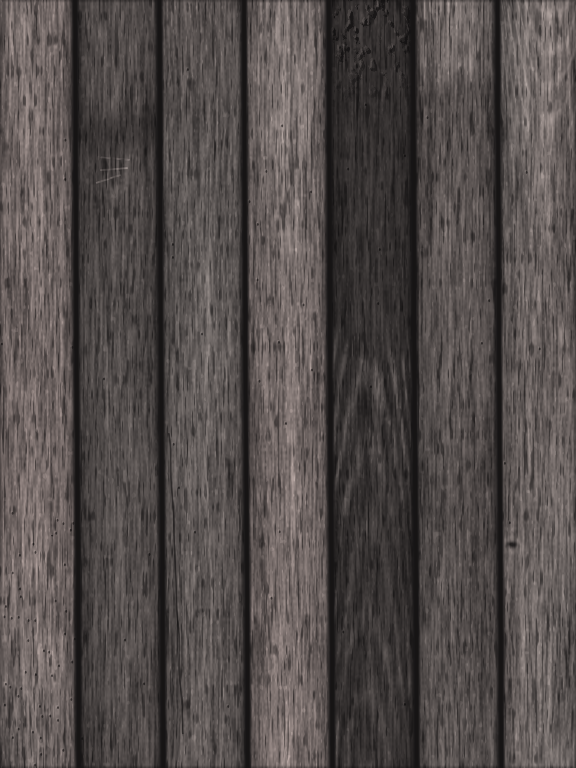
Write a Shadertoy shader that draws this texture.

```glsl
float hash(vec2 p) {
    vec3 q = fract(vec3(p.xyx) * vec3(0.1031, 0.1030, 0.0973));
    q += dot(q, q.yzx + 33.33);
    return fract((q.x + q.y) * q.z);
}

float noise(vec2 p) {
    vec2 i = floor(p), f = fract(p);
    f = f * f * (3.0 - 2.0 * f);
    return mix(mix(hash(i), hash(i + vec2(1, 0)), f.x),
               mix(hash(i + vec2(0, 1)), hash(i + vec2(1, 1)), f.x), f.y);
}

float fbm(vec2 p) {
    float sum = 0.0, amp = 0.5;
    for (int i = 0; i < 4; i++) {
        sum += amp * noise(p);
        p = p * 2.03 + 17.1;
        amp *= 0.5;
    }
    return sum / 0.9375;
}

// Soft stroke between two points
float stroke(vec2 p, vec2 a, vec2 b, float width) {
    vec2 pa = p - a, ba = b - a;
    float d = length(pa - ba * clamp(dot(pa, ba) / dot(ba, ba), 0.0, 1.0));
    return 1.0 - smoothstep(width * 0.3, width + 0.5 / iResolution.x, d);
}

// Nested arches of flat-sawn grain
float arches(vec2 p, vec2 centre, float bend, float freq) {
    vec2 d = p - centre;
    d.x += 0.012 * (fbm(p * vec2(14.0, 7.0)) - 0.5);
    float rings = d.y + bend * d.x * d.x + 0.05 * fbm(p * vec2(24.0, 6.0));
    return 0.5 + 0.5 * cos(rings * freq);
}

// Scattered round pits: x is the dark hollow, y the lit rim
vec2 pits(vec2 p, float cells, float density) {
    vec2 g = p * cells, id = floor(g);
    vec2 d = fract(g) - 0.2 - 0.6 * vec2(hash(id + 3.0), hash(id + 8.0));
    float on = step(1.0 - density, hash(id + 21.0));
    return on * vec2(1.0 - smoothstep(0.05, 0.19, length(d)),
                     1.0 - smoothstep(0.05, 0.2, length(d - vec2(-0.14, 0.1))));
}

void mainImage(out vec4 fragColor, in vec2 fragCoord) {
    vec2 p = fragCoord / iResolution.x;
    float top = iResolution.y / iResolution.x;

    // Seven slightly leaning planks
    float pitch = 0.1467;
    float lean = 0.008 * (p.y / top - 0.5) + 0.002 * (noise(vec2(p.y * 3.0, 4.0)) - 0.5);
    float across = (p.x + lean + 0.0125) / pitch;
    float id = floor(across), f = fract(across);
    float tones[7] = float[7](0.405, 0.285, 0.35, 0.415, 0.21, 0.325, 0.385);
    float tone = tones[int(clamp(id, 0.0, 6.0))];
    vec2 w = p + vec2(0.0, id * 5.3);
    w.x += 0.005 * (noise(w * vec2(9.0, 4.0)) - 0.5);

    // Broad weathering, then long fibres, fine fibres and pores
    float light = 1.0 + 0.32 * (fbm(w * vec2(12.0, 3.0)) - 0.5);
    light += 0.38 * (fbm(w * vec2(110.0, 3.5)) - 0.5);
    light += 0.42 * (noise(w * vec2(290.0, 11.0)) - 0.5);
    light += 0.40 * (noise(w * vec2(370.0, 40.0) + 50.0) - 0.5);
    light += 0.18 * (noise(w * vec2(400.0, 190.0)) - 0.5);
    float pore = smoothstep(0.66, 0.92, noise(w * vec2(320.0, 38.0) + 90.0));
    light *= 1.0 - 0.38 * pore;
    float fleck = smoothstep(0.78, 0.95, noise(w * vec2(300.0, 75.0) + 140.0));
    light += 0.2 * fleck;

    // Arched grain on the darkest plank and at the top right
    if (id == 4.0) {
        float patchy = smoothstep(0.3, 0.6, fbm(p * vec2(9.0, 6.0) + 3.0));
        float low = 1.0 - smoothstep(0.7, 0.82, p.y);
        float ring = pow(arches(p, vec2(0.638, 0.725), 75.0, 44.0), 2.0);
        light *= 0.9 + low * (0.2 + 0.5 * patchy) * ring;
        float rough = smoothstep(0.56, 0.68, fbm(p * vec2(100.0, 65.0)));
        float spread = smoothstep(top - 0.24, top - 0.05, p.y);
        light *= 1.0 - 0.6 * rough * spread;
        light += 0.35 * spread * smoothstep(0.6, 0.7, fbm((p + vec2(0.004, -0.004)) * vec2(100.0, 65.0)));
    }
    if (id == 6.0) {
        float ring = pow(arches(p, vec2(0.955, 1.2), -45.0, 100.0), 4.0);
        light += 0.25 * ring * smoothstep(1.0, 1.25, p.y);
    }

    // Weather stains near the top of two planks
    float stain = p.y + 0.03 * noise(p * vec2(25.0, 6.0));
    if (id == 1.0) light *= 1.0 - 0.25 * exp(-pow((stain - 1.12) * 26.0, 2.0));
    if (id == 5.0) light *= 1.0 + 0.32 * smoothstep(1.17, 1.23, stain);

    // Pits: dense low on the first plank, sparse elsewhere
    float dense = id == 0.0 ? 0.24 * (1.0 - smoothstep(0.35, 0.5, p.y)) : 0.0;
    vec2 pit = pits(p * vec2(1.0, 0.7), 75.0, 0.008 + dense);
    light = light * (1.0 - 0.55 * pit.x) + 0.18 * pit.y * (1.0 - pit.x);

    // Knot, drying crack and pale scratches
    vec2 k = (p - vec2(0.888, 0.387)) * vec2(1.0, 1.3);
    float knot = length(k + 0.005 * (noise(p * 130.0) - 0.5));
    light *= 1.0 - 0.7 * (1.0 - smoothstep(0.002, 0.012, knot));
    light += 0.15 * exp(-pow((knot - 0.016) * 180.0, 2.0));
    float wander = 0.006 * (noise(vec2(p.y * 18.0, 2.0)) - 0.5);
    light *= 1.0 - 0.5 * stroke(p + vec2(wander, 0.0), vec2(0.292, 0.58), vec2(0.318, 0.06), 0.0015);
    for (float i = 0.0; i < 3.0; i++) {
        vec2 a = vec2(0.165 + 0.012 * hash(vec2(i, 1.0)), 1.06 - 0.022 * i);
        vec2 b = a + vec2(0.03 + 0.025 * hash(vec2(i, 2.0)), 0.022 * (hash(vec2(i, 5.0)) - 0.3));
        light += 0.7 * stroke(p, a, b, 0.0018) * noise(p * 160.0);
    }

    // Rounded plank faces and deep seams
    float left = f * pitch, right = (1.0 - f) * pitch;
    float seam = smoothstep(0.001, 0.008, left) * smoothstep(0.002, 0.013, right);
    float face = mix(0.66, 1.03, pow(4.0 * f * (1.0 - f), 0.6));
    float border = min(min(p.x, 1.0 - p.x), min(p.y, top - p.y));
    float value = max(tone * light, 0.08) * face * mix(0.75, 1.0, smoothstep(0.0, 0.006, border));

    // Warm grey tint, pinker on the bright planks
    float warmth = 0.025 * noise(w * vec2(6.0, 2.0)) + 0.02 * step(0.4, tone);
    vec3 wood = value * vec3(1.03 + warmth, 0.975, 0.945) + vec3(0.012, 0.009, 0.012);
    vec3 gap = vec3(0.085, 0.078, 0.08);
    fragColor = vec4(mix(gap, wood, seam), 1.0);
}
```
